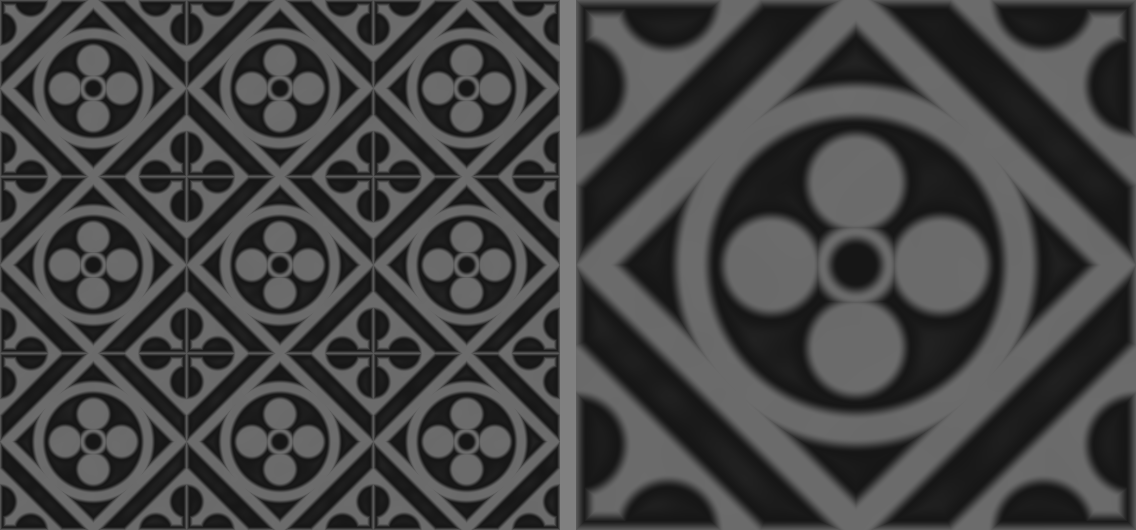
Left: the whole. Right: its middle third, enlarged.
A WebGL 2 fragment shader for this pattern:

```glsl
#version 300 es
precision highp float;

#define REPEATS 3.0
#define TILE_HEIGHT 0.945
#define SOFTNESS 0.013
#define RING_RADIUS 0.293
#define RING_HALF_WIDTH 0.029
#define PETAL_RADIUS 0.087
#define NOTCH_RADIUS 0.087
#define GROUT_HALF_WIDTH 0.006
#define NOISE_CELLS 18.0
#define RELIEF_COLOR vec3(0.42)
#define FLOOR_DARK vec3(0.085)
#define FLOOR_LIGHT vec3(0.14)

uniform vec2 u_resolution;
out vec4 fragColor;

const float TAU = 6.2831853;

vec2 hash2(vec2 cell) {
    vec3 h = fract(cell.xyx * vec3(0.1031, 0.1030, 0.0973));
    h += dot(h, h.yzx + 33.33);
    return fract((h.xx + h.yz) * h.zy);
}

// Distance to the nearest scattered point, wrapping over the canvas
float cellular(vec2 uv) {
    vec2 g = uv * NOISE_CELLS, base = floor(g);
    float nearest = 2.0;
    for (int j = -1; j <= 1; j++) {
        for (int i = -1; i <= 1; i++) {
            vec2 cell = base + vec2(i, j);
            vec2 point = cell + hash2(mod(cell, NOISE_CELLS));
            nearest = min(nearest, length(point - g));
        }
    }
    return nearest;
}

// Uneven tone of the recessed floor, from 0 to 1
float mottle(vec2 uv) {
    float streaks = sin(TAU * (7.0 * uv.x + 11.0 * uv.y) + 2.0 * sin(TAU * 5.0 * uv.x));
    streaks += sin(TAU * (19.0 * uv.x - 13.0 * uv.y) + 2.0 * sin(TAU * 8.0 * uv.y));
    return clamp(0.25 + 0.5 * cellular(uv) + 0.12 * streaks, 0.0, 1.0);
}

// Signed distance to a diagonal edge, positive away from the centre
float diagonal(vec2 a, float reach) {
    return (a.x + a.y - reach) * 0.70711;
}

float flower(vec2 a) {
    float r = length(a);
    float petals = min(length(a - vec2(0.151, 0.0)), length(a - vec2(0.0, 0.147)));
    float d = min(petals - PETAL_RADIUS, r - 0.073);
    return max(d, 0.046 - r);
}

// Corner triangle, cut by round notches and a groove beside the grout
float cornerPiece(vec2 a, vec2 edge) {
    float notches = min(length(edge - vec2(0.165, 0.0)), length(edge - vec2(0.0, 0.152)));
    float groove = min(max(edge.y - 0.024, edge.x - 0.165),
                       max(edge.x - 0.024, edge.y - 0.152));
    float cut = min(notches - NOTCH_RADIUS, groove);
    return max(-diagonal(a, 0.634), -cut);
}

float relief(vec2 a, vec2 edge) {
    float ring = abs(length(a) - RING_RADIUS) - RING_HALF_WIDTH;
    float diamond = max(diagonal(a, 0.508), -diagonal(a, 0.422));
    float d = min(ring, diamond);
    // The diamond's inner side stays clear of the round recess
    d = max(d, RING_RADIUS - RING_HALF_WIDTH - length(a));
    return min(min(d, flower(a)), cornerPiece(a, edge));
}

void main() {
    vec2 uv = gl_FragCoord.xy / u_resolution;
    vec2 size = vec2(1.0, TILE_HEIGHT);
    vec2 a = abs(fract(uv * REPEATS) - 0.5) * size;
    vec2 edge = 0.5 * size - a;
    float soft = max(SOFTNESS, REPEATS / min(u_resolution.x, u_resolution.y));

    // Recessed floor, darker beside the raised shapes and in the centre hole
    float d = relief(a, edge);
    float grout = min(edge.x, edge.y) - GROUT_HALF_WIDTH;
    float tone = mottle(uv);
    float openness = smoothstep(0.008, 0.04, min(d, grout));
    openness *= smoothstep(0.04, 0.08, length(a));
    vec3 color = mix(FLOOR_DARK, FLOOR_LIGHT, openness * tone);

    // Raised shapes and grout lines
    float cover = smoothstep(soft, -soft, min(d, grout));
    vec3 raised = RELIEF_COLOR * (0.985 + 0.03 * tone);
    color = mix(color, raised, cover);

    fragColor = vec4(color, 1.0);
}
```
